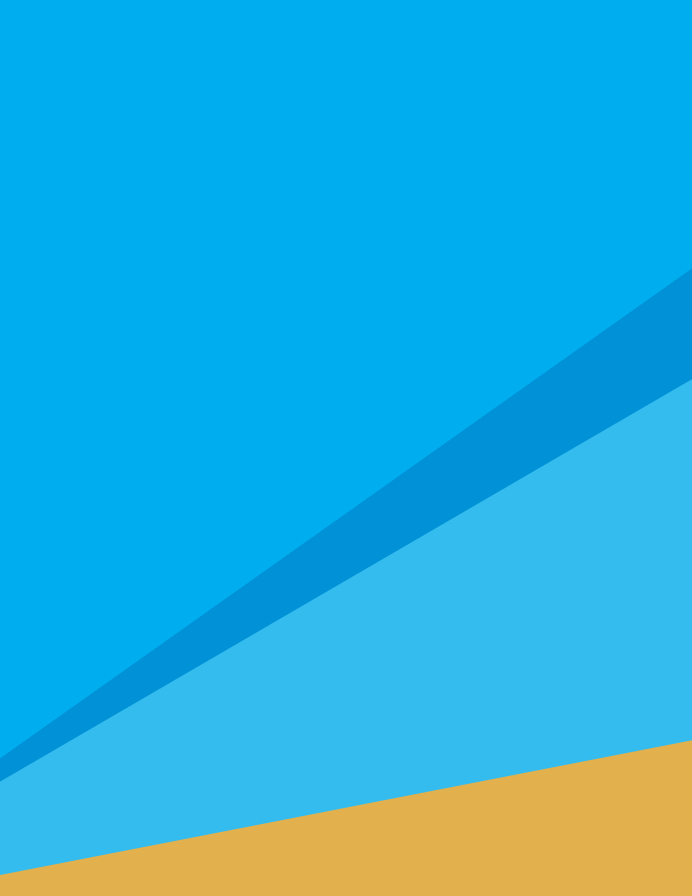
This background is drawn by a WebGL 1 fragment shader. Its source:

```glsl
precision highp float;
// Flat diagonal bands fanning upward to the right: a sky field, a deep blue
// wedge, a pale blue slope and a golden base. Each band is a half-plane below
// a straight edge, painted from back to front with antialiased borders.

// Edge heights at the left and right sides, as fractions of canvas height
#define WEDGE_EDGE vec2(0.1536, 0.7005)
#define SLOPE_EDGE vec2(0.1276, 0.5768)
#define BASE_EDGE  vec2(0.0234, 0.1738)

#define SKY_BLUE  vec3(0.000, 0.682, 0.941)
#define DEEP_BLUE vec3(0.000, 0.570, 0.845)
#define PALE_BLUE vec3(0.204, 0.737, 0.933)
#define GOLD      vec3(0.886, 0.690, 0.302)

uniform vec2 u_resolution;

// Coverage of the area below an edge, softened over about one pixel
float below(vec2 uv, vec2 edge) {
  float slope = (edge.y - edge.x) * u_resolution.y / u_resolution.x;
  float gap = mix(edge.x, edge.y, uv.x) - uv.y;
  float pixelDistance = gap * u_resolution.y / sqrt(1.0 + slope * slope);
  return clamp(pixelDistance + 0.5, 0.0, 1.0);
}

void main() {
  vec2 uv = gl_FragCoord.xy / u_resolution;

  // Bands from back to front
  vec3 color = SKY_BLUE;
  color = mix(color, DEEP_BLUE, below(uv, WEDGE_EDGE));
  color = mix(color, PALE_BLUE, below(uv, SLOPE_EDGE));
  color = mix(color, GOLD, below(uv, BASE_EDGE));

  gl_FragColor = vec4(color, 1.0);
}
```
